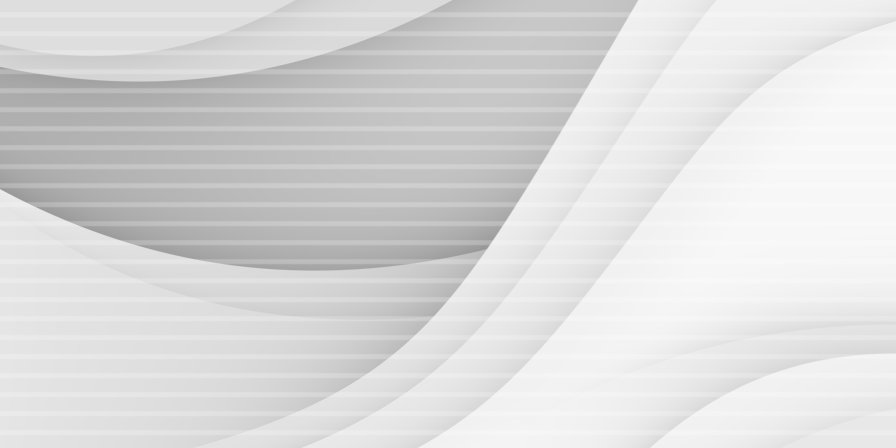
Give the GLSL for this background, as a WebGL 2 fragment shader.

```glsl
#version 300 es
precision highp float;

uniform vec2 u_resolution;
out vec4 fragColor;

// Rising S-curve: x for a height y, flaring out at the bottom and the top
float sweep(float y, float start, float slope, float foot, float footRate, float head) {
    return start + slope * y - foot * exp(-footRate * y) + head * exp(-11.0 * (1.0 - y));
}

// Bowl: y for an x, lowest at the given point
float bowl(float x, vec2 lowest, float bend, float skew) {
    float d = x - lowest.x;
    return lowest.y + (bend + skew * d) * d * d;
}

// Hill: y for an x, falling away from the right border
float hill(float x, float top, float slope, float bend, float skew) {
    float t = 2.0 - x;
    return top - t * (slope + t * (bend + skew * t));
}

// Lays a sheet where dist < 0 and casts its soft shadow outside
float sheet(float below, float dist, float tone, float shadow, float spread) {
    float aa = 0.8 / u_resolution.y;
    float shaded = below * (1.0 - shadow * exp(-max(dist, 0.0) / spread));
    return mix(shaded, tone, 1.0 - smoothstep(-aa, aa, dist));
}

void main() {
    vec2 p = gl_FragCoord.xy / u_resolution.y;
    p.x *= 2.0 * u_resolution.y / u_resolution.x;

    // Dark backdrop
    float tone = mix(0.71, 0.81, smoothstep(0.0, 1.4, p.x));

    // Sheets hanging from the upper left
    float outerTop = bowl(p.x, vec2(0.31, 0.818), 0.35, 0.03);
    float innerTop = bowl(p.x, vec2(0.21, 0.875), 0.6, 0.04);
    tone = sheet(tone, outerTop - p.y, 0.86, 0.09, 0.07);
    tone = sheet(tone, innerTop - p.y, 0.87, 0.08, 0.05);

    // Sheets at the lower left, dimmer toward the diagonal
    float upperBowl = bowl(p.x, vec2(0.703, 0.396), 0.34, -0.04);
    float lowerBowl = bowl(p.x, vec2(0.807, 0.2865), 0.3, -0.12);
    float leftGlow = exp(-p.x * 3.5);
    tone = sheet(tone, p.y - upperBowl, 0.855 + 0.09 * leftGlow, 0.14, 0.07);
    tone = sheet(tone, p.y - lowerBowl, 0.87 + 0.03 * leftGlow, 0.05, 0.04);

    // Diagonal ribbons
    float ribbonA = sweep(p.y, 0.845, 0.58, 0.415, 7.4, 0.0);
    float ribbonB = sweep(p.y, 0.94, 0.64, 0.268, 7.0, 0.02);
    float ribbonC = sweep(p.y, 1.07, 0.72, 0.138, 8.0, 0.41);
    float rise = smoothstep(0.0, 0.6, p.y);
    float edgeShadow = mix(0.15, 0.06, smoothstep(0.3, 0.8, p.y))
        * smoothstep(-0.1, 0.25, p.y);
    tone = sheet(tone, 0.75 * (ribbonA - p.x), mix(0.89, 0.945, rise), edgeShadow, 0.13);
    tone = sheet(tone, 0.75 * (ribbonB - p.x), mix(0.92, 0.945, rise), 0.06, 0.05);
    float plain = mix(0.945, 0.97, smoothstep(0.0, 0.25, p.x - ribbonC));
    tone = sheet(tone, 0.7 * (ribbonC - p.x), plain, 0.085, 0.07);

    // Hills at the lower right
    float farHill = hill(p.x, 0.276, 0.0, 0.27, 0.065);
    float midHill = hill(p.x, 0.211, 0.0, 0.48, 0.4);
    float nearHill = hill(p.x, 0.088, 0.2, 0.55, 0.0);
    float toRight = smoothstep(1.0, 1.8, p.x);
    tone = sheet(tone, 0.9 * (p.y - farHill), mix(0.96, 0.92, toRight), 0.09 * toRight, 0.05);
    tone = sheet(tone, 0.85 * (p.y - midHill), 0.95, 0.08, 0.05);
    tone = sheet(tone, 0.85 * (p.y - nearHill), 0.91, 0.07, 0.05);

    // Pale horizontal stripes
    float across = abs(fract((p.y - 0.628) / 0.0424 + 0.5) - 0.5);
    float stripe = 1.0 - smoothstep(0.08, 0.18, across);
    tone = mix(tone, 1.0, 0.22 * stripe);

    fragColor = vec4(vec3(tone), 1.0);
}
```
